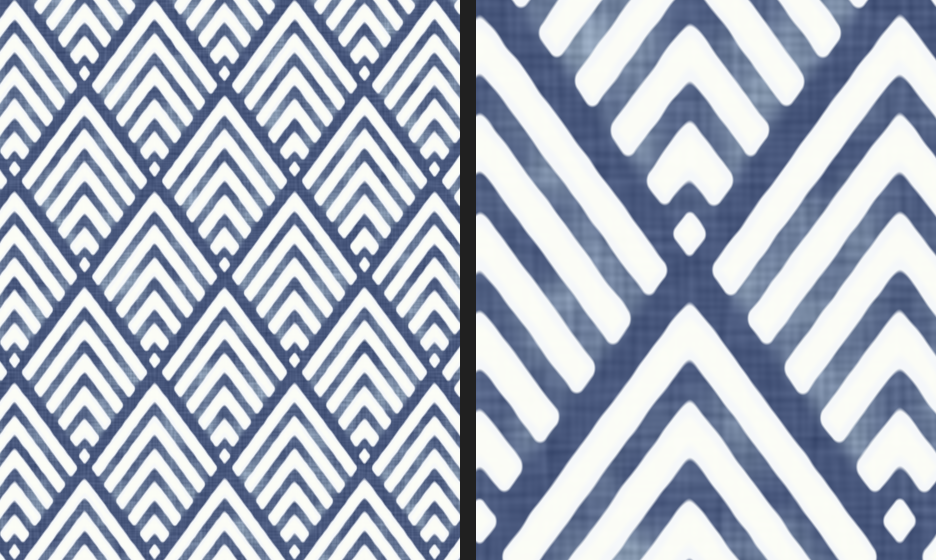
Left, the full canvas; right, a detail of the centre.
Write a WebGL 1 fragment shader that draws this pattern.

```glsl
precision highp float;
// Half-drop rhombus lattice of nested white chevrons, each over a small diamond, on blue linen.
// Skewed lattice axes turn every rhombus into a unit square: min(a, b) counts the bars
// and max(a, b) trims their ends. Gradient noise adds washed patches and woven threads.

uniform vec2 u_resolution;

vec2 randomGradient(vec2 corner) {
  vec2 h = vec2(dot(corner, vec2(127.1, 311.7)), dot(corner, vec2(269.5, 183.3)));
  return 2.0 * fract(sin(h) * 43758.5) - 1.0;
}

float gradientNoise(vec2 p) {
  vec2 i = floor(p);
  vec2 f = fract(p);
  vec2 w = f * f * f * (f * (f * 6.0 - 15.0) + 10.0);
  vec2 e = vec2(1.0, 0.0);
  float low = mix(dot(randomGradient(i), f),
                  dot(randomGradient(i + e.xy), f - e.xy), w.x);
  float high = mix(dot(randomGradient(i + e.yx), f - e.yx),
                   dot(randomGradient(i + e.xx), f - e.xx), w.x);
  return mix(low, high, w.y);
}

// Intersection of two signed distances with a rounded corner
float roundedCorner(vec2 d, float radius) {
  vec2 q = d + radius;
  return length(max(q, 0.0)) + min(max(q.x, q.y), 0.0) - radius;
}

// Distance to the white shapes, in cell units; cell runs from 0 to 1 on both slanted axes
float motifDistance(vec2 cell) {
  // Softened minimum rounds the peaks
  float halfGap = 0.5 * (cell.x - cell.y);
  float depth = 0.5 * (cell.x + cell.y) - sqrt(halfGap * halfGap + 0.00014);
  float reach = max(cell.x, cell.y);

  // Five bars, the last one a short arrowhead
  float index = clamp(floor((depth - 0.097) / 0.1714 + 0.5), 0.0, 4.0);
  float bar = abs(depth - 0.097 - index * 0.1714) - 0.0515;
  float chevrons = roundedCorner(vec2(bar, reach - 0.953), 0.028);

  float diamond = roundedCorner(abs(cell - 0.937) - 0.044, 0.02);
  return min(chevrons, diamond);
}

// Fine crossed threads, roughly -1 to 1
float linen(vec2 p) {
  return gradientNoise(p * vec2(230.0, 24.0)) + gradientNoise(p * vec2(24.0, 230.0) + 40.0);
}

void main() {
  vec2 p = gl_FragCoord.xy / u_resolution.y;

  // Lattice: four columns per canvas height, rows 0.3418 apart, half-drop
  float across = (p.x - 0.151) / 0.25;
  float down = (0.832 - p.y) / 0.3418 + 0.0457;
  vec2 cell = fract(vec2(down + across, down - across));
  float depth = min(cell.x, cell.y);
  float reach = max(cell.x, cell.y);

  // Hand-printed edge
  float d = motifDistance(cell) + 0.006 * gradientNoise(p * 65.0);
  float softness = 4.96 / u_resolution.y + 0.002;
  float paint = 1.0 - smoothstep(-softness, softness, d);

  // Washed patches between the bars, strongest toward the arm ends
  float cloud = gradientNoise(p * 15.0) + 0.6 * gradientNoise(p * 34.0 + 9.0);
  float inside = smoothstep(0.1, 0.17, depth) * (1.0 - smoothstep(0.9, 0.98, reach));
  float awayFromPeak = smoothstep(0.02, 0.24, reach - depth);
  float wash = clamp(0.4 + 1.1 * cloud + 0.25 * smoothstep(0.5, 0.9, reach), 0.0, 1.0);
  wash *= inside * mix(0.3, 1.0, awayFromPeak);

  // Blue cloth
  float threads = linen(p);
  vec3 blue = mix(vec3(0.28, 0.34, 0.485), vec3(0.53, 0.6, 0.69), wash);
  blue += (0.07 + 0.05 * wash) * threads;

  // Warm white with cooler rims
  float rim = smoothstep(-0.035, -0.012, d + 0.015 * cloud);
  vec3 white = mix(vec3(0.985, 0.99, 0.965), vec3(0.96, 0.97, 0.98), rim);
  white += 0.004 * threads;

  gl_FragColor = vec4(mix(blue, white, paint), 1.0);
}
```
